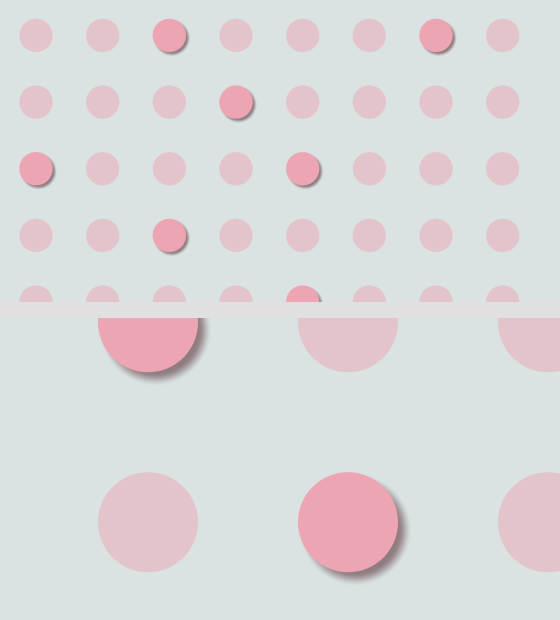
Top, the full canvas; bottom, a detail of the centre.
Give the GLSL for this pattern, as a WebGL 1 fragment shader.

```glsl
precision highp float;
uniform vec2 u_resolution;

// Raised dots: a short diagonal, plus every tenth dot in reading order
float isRaised(vec2 cell) {
    float index = cell.x + 8.0 * cell.y;
    float diagonal = step(abs(cell.x - cell.y - 2.0), 0.5) * step(cell.y, 2.5);
    float tenth = step(abs(mod(index, 10.0) - 6.0), 0.5);
    return max(diagonal, tenth);
}

// Coverage of a disc whose edge fades over the given half width
float disc(vec2 p, float radius, float softness) {
    return 1.0 - smoothstep(-softness, softness, length(p) - radius);
}

void main() {
    // Grid units, one per dot, measured from the first dot at the upper left
    float unitsPerPixel = 8.4 / u_resolution.x;
    vec2 fromTopLeft = vec2(gl_FragCoord.x, u_resolution.y - gl_FragCoord.y);
    vec2 grid = fromTopLeft * unitsPerPixel - vec2(0.54, 0.531);

    // Eight columns, leaving a bare margin on the right
    vec2 cell = floor(grid + 0.5);
    cell.x = clamp(cell.x, 0.0, 7.0);
    vec2 local = grid - cell;
    float raised = isRaised(cell);

    // Background, soft shadow under raised dots, then the dot itself
    vec3 color = vec3(0.853, 0.888, 0.888);
    float shadow = raised * disc(local - 0.038, 0.248, 0.035);
    color = mix(color, vec3(0.51, 0.42, 0.44), 0.85 * shadow);

    vec3 dotColor = mix(vec3(0.892, 0.769, 0.798), vec3(0.928, 0.647, 0.702), raised);
    color = mix(color, dotColor, disc(local, 0.25, 0.75 * unitsPerPixel));

    gl_FragColor = vec4(color, 1.0);
}
```
